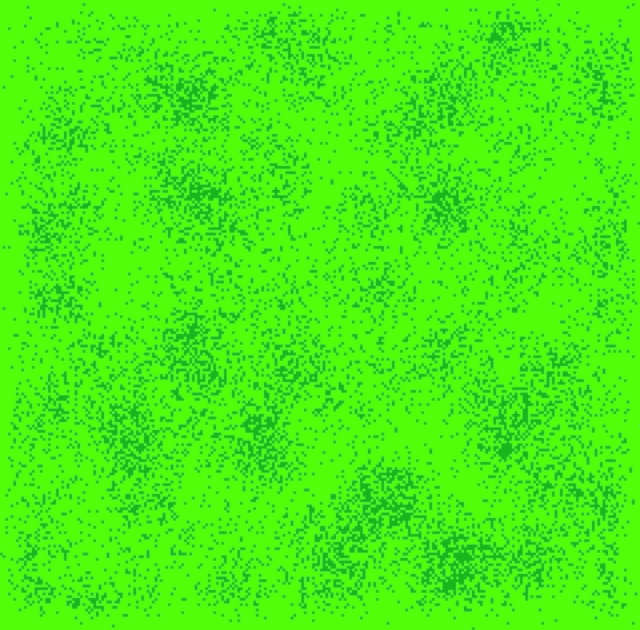
Reproduce this texture procedurally as a WebGL 2 fragment shader.

```glsl
#version 300 es
precision highp float;
// Soft clusters of tiny square dark green grains sprayed over a bright green ground.

#define GRAINS 240.0      // grain cells across the canvas width
#define CLUSTERS 10.0     // cluster cells across the canvas width
#define BASE_DENSITY 0.04 // chance of a stray grain
#define PEAK_DENSITY 0.44 // strongest single cluster
#define MAX_DENSITY 0.52
#define EDGE 0.26         // softness of a grain, in grain cells
#define MARGIN 0.065      // width of the thinned border
#define GROUND vec3(0.32, 0.995, 0.04)
#define HALO vec3(0.31, 0.93, 0.25)
#define GRAIN_LONE vec3(0.14, 0.79, 0.04)
#define GRAIN_DENSE vec3(0.10, 0.71, 0.11)

uniform vec2 u_resolution;
out vec4 fragColor;

vec3 hash32(vec2 p) {
  vec3 q = fract(p.xyx * vec3(0.1031, 0.1030, 0.0973));
  q += dot(q, q.yxz + 33.33);
  return fract((q.xxy + q.yzz) * q.zyx);
}

// Chance of a grain: jittered round clusters plus a faint scatter
float sprayDensity(vec2 p, vec2 size) {
  vec2 g = p * CLUSTERS;
  vec2 home = floor(g);
  float density = BASE_DENSITY;
  for (int j = -1; j <= 1; j++) {
    for (int i = -1; i <= 1; i++) {
      vec2 cell = home + vec2(i, j);
      vec3 place = hash32(cell + 41.0);
      vec3 kind = hash32(cell + 137.0);
      vec2 offset = g - cell - place.xy;
      float radius = mix(0.34, 0.60, kind.x);
      float strength = PEAK_DENSITY * mix(0.12, 1.0, kind.y);
      density += strength * exp(-dot(offset, offset) / (radius * radius));
    }
  }
  vec2 border = min(p, size - p);
  float fade = smoothstep(-0.005, MARGIN, min(border.x, border.y));
  return min(density, MAX_DENSITY) * fade;
}

void main() {
  vec2 size = u_resolution / u_resolution.x;
  vec2 p = gl_FragCoord.xy / u_resolution.x;
  vec2 g = p * GRAINS;
  vec2 home = floor(g);

  // Gather the grain in this cell and those around it
  float cover = 0.0;
  float halo = 0.0;
  for (int j = -1; j <= 1; j++) {
    for (int i = -1; i <= 1; i++) {
      vec2 cell = home + vec2(i, j);
      vec2 center = cell + 0.5;
      float chance = sprayDensity(center / GRAINS, size);
      float grain = step(hash32(cell + 311.0).z, chance);
      vec2 d = abs(g - center);
      vec2 inside = 1.0 - smoothstep(0.5 - EDGE, 0.5 + EDGE, d);
      cover += grain * inside.x * inside.y;
      if (i != 0 || j != 0) halo += grain * exp(-2.0 * dot(d, d));
    }
  }
  cover = min(cover, 1.0);

  // Neighbouring grains tint the ground and deepen each other
  float tint = min(halo * 1.8, 1.0);
  vec3 ground = mix(GROUND, HALO, tint);
  vec3 grainColor = mix(GRAIN_LONE, GRAIN_DENSE, tint);
  fragColor = vec4(mix(ground, grainColor, cover), 1.0);
}
```
